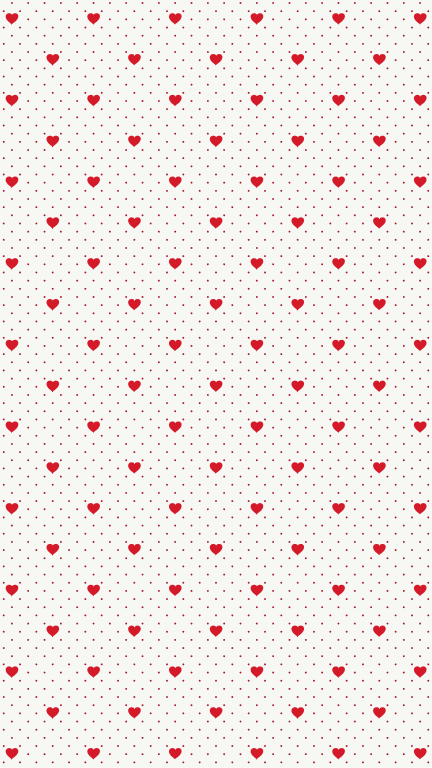
Give the GLSL for this pattern, as a Shadertoy shader.

```glsl
// Small red hearts in staggered rows over a fine staggered grid of dots.

const vec3 PAPER = vec3(0.970, 0.968, 0.958);
const vec3 HEART_RED = vec3(0.83, 0.10, 0.16);
const vec3 DOT_RED = vec3(0.66, 0.09, 0.18);

const float PITCH = 0.189;                // heart spacing, in canvas widths
const vec2 ANCHOR = vec2(0.0, -0.0055);   // one heart, from the canvas centre
const float DOTS_PER_PITCH = 5.0;

// Sizes below are in units of PITCH.
const float HEART_HALF_WIDTH = 0.077;
const float DOT_RADIUS = 0.011;
const vec2 DOT_SHIFT = vec2(0.0, -0.005);

// Heart shape, in units of its half width.
const float HEART_SQUASH = 1.28;
const float LOBE_LIFT = 0.70;
const float TIP_SOFTNESS = 0.10;
const float MIDDLE = 0.155;
const float LEAN = 0.04;

// Offset to the nearest site of a unit grid with a site in each cell's middle.
vec2 staggered(vec2 p) {
    vec2 corner = p - round(p);
    vec2 middle = p - 0.5 - round(p - 0.5);
    return dot(corner, corner) < dot(middle, middle) ? corner : middle;
}

// Implicit heart: a circle whose sides are lifted; negative inside.
float heartField(vec2 p) {
    p.x -= LEAN * p.y;
    float side = abs(p.x);
    float lift = LOBE_LIFT * side / sqrt(side + TIP_SOFTNESS);
    return length(vec2(p.x, p.y * HEART_SQUASH + MIDDLE - lift)) - 1.0;
}

// Approximate signed distance: the field over its slope.
float heartDistance(vec2 p) {
    vec2 e = vec2(0.02, 0.0);
    vec2 slope = vec2(heartField(p + e.xy) - heartField(p - e.xy),
                      heartField(p + e.yx) - heartField(p - e.yx)) / (2.0 * e.x);
    return heartField(p) / max(length(slope), 0.5);
}

float coverage(float dist, float pixel) {
    return clamp(0.5 - dist / pixel, 0.0, 1.0);
}

void mainImage(out vec4 fragColor, in vec2 fragCoord) {
    vec2 canvas = (fragCoord - 0.5 * iResolution.xy) / iResolution.x;
    vec2 p = (canvas - ANCHOR) / PITCH;
    float pixel = 1.0 / (iResolution.x * PITCH);

    // Dots
    vec2 toDot = staggered((p - DOT_SHIFT) * DOTS_PER_PITCH) / DOTS_PER_PITCH;
    float dots = coverage(length(toDot) - DOT_RADIUS, pixel);

    // Hearts, each covering the dot beneath it
    vec2 toHeart = staggered(p) / HEART_HALF_WIDTH;
    float hearts = coverage(heartDistance(toHeart) * HEART_HALF_WIDTH, pixel);

    vec3 color = mix(PAPER, DOT_RED, dots);
    color = mix(color, HEART_RED, hearts);
    fragColor = vec4(color, 1.0);
}
```
